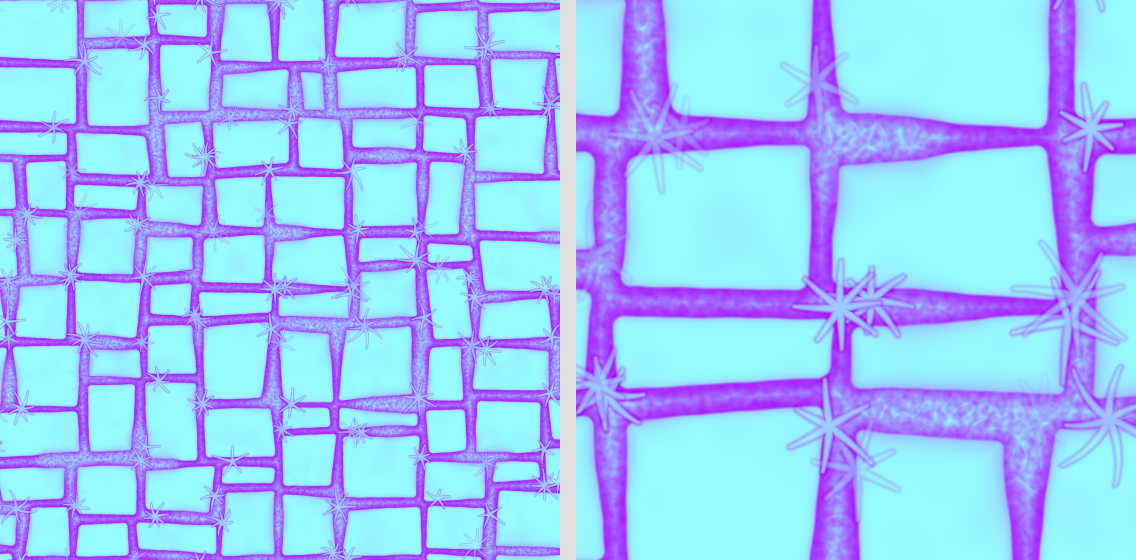
Left: the whole. Right: its middle third, enlarged.
Write a Shadertoy shader that draws this texture.

```glsl
// Irregular paving of tilted, rounded stones with mossy joints and small star-shaped plants.
// Stones come from a jittered grid of interlocking rectangles; one relief value
// (0 = deep joint, 1 = stone top) is built up and then mapped from violet to cyan.

const vec2 CELL = vec2(0.125, 0.1);

vec4 hash4(vec2 p) {
    vec4 q = fract(p.xyxy * vec4(0.1031, 0.1030, 0.0973, 0.1099));
    q += dot(q, q.wzxy + 33.33);
    return fract((q.xxyz + q.yzzw) * q.zywx);
}

float gradDot(vec2 lattice, vec2 offset) {
    float a = 6.2832 * hash4(lattice + 71.0).x;
    return dot(vec2(cos(a), sin(a)), offset);
}

float gradientNoise(vec2 p) {
    vec2 i = floor(p), f = p - i;
    vec2 u = f * f * f * (f * (f * 6.0 - 15.0) + 10.0);
    vec2 e = vec2(1, 0);
    return mix(mix(gradDot(i, f), gradDot(i + e, f - e), u.x),
               mix(gradDot(i + e.yx, f - e.yx), gradDot(i + 1.0, f - 1.0), u.x), u.y);
}

bool isEven(vec2 v) { return mod(v.x + v.y, 2.0) < 0.5; }

// Jittered grid vertex in canvas units
vec2 vertex(vec2 v) { return (v + 0.62 * (hash4(v + 11.0).xy - 0.5)) * CELL; }

// Signed distance to the stone of one cell; even vertices own vertical joints, odd ones horizontal
float stone(vec2 p, vec2 id) {
    vec2 e = vec2(1, 0);
    bool even = isEven(id);
    vec2 low = even ? vec2(vertex(id).x, vertex(id + e).y)
                    : vec2(vertex(id + e.yx).x, vertex(id).y);
    vec2 high = even ? vec2(vertex(id + 1.0).x, vertex(id + e.yx).y)
                     : vec2(vertex(id + e).x, vertex(id + 1.0).y);
    vec4 tilt = (hash4(id + 37.0) - 0.5) * vec4(0.24, 0.16, 0.24, 0.16);
    vec4 gap = 0.003 + 0.008 * pow(hash4(id + 53.0), vec4(2.0));
    vec2 halfSize = 0.5 * (high - low);
    gap += abs(tilt) * halfSize.yxyx;
    vec2 q = p - 0.5 * (low + high);
    vec2 a = max(-q - halfSize + gap.xy + tilt.xy * q.yx,
                  q - halfSize + gap.zw + tilt.zw * q.yx);
    float radius = 0.007;
    a += radius;
    return length(max(a, 0.0)) + min(max(a.x, a.y), 0.0) - radius;
}

// Signed distance to a plant with tapered, slightly twisted arms
float starPlant(vec2 p, float size, vec4 rnd) {
    float r = length(p);
    float arms = floor(5.0 + 4.0 * rnd.x);
    float sector = (atan(p.y, p.x) / 6.2832 + rnd.y + (rnd.z - 0.5) * 0.12 * r / size) * arms;
    float arm = mod(floor(sector), arms);
    float a = (fract(sector) - 0.5 + 0.3 * (hash4(vec2(arm, rnd.w * 91.0)).y - 0.5)) * 6.2832 / arms;
    float reach = size * (0.6 + 0.4 * hash4(vec2(arm, rnd.w * 57.0)).x);
    vec2 q = r * vec2(cos(a), sin(a));
    float along = clamp(q.x, 0.0, reach);
    return length(q - vec2(along, 0.0)) - 0.0031 * (1.0 - 0.55 * along / reach);
}

vec3 reliefColor(float h) {
    return vec3(0.675 - 0.088 * h, h, min(1.0, 0.9 + 0.5 * h));
}

void mainImage(out vec4 fragColor, in vec2 fragCoord) {
    vec2 uv = fragCoord / iResolution.y;
    float pixel = 1.0 / iResolution.y;
    vec2 home = floor(uv / CELL);

    // Nearest stone, with slightly worn edges
    float d = 1.0;
    for (int y = -1; y <= 1; y++)
        for (int x = -1; x <= 1; x++)
            d = min(d, stone(uv, home + vec2(x, y)));
    float moss = smoothstep(-0.05, 0.3, gradientNoise(uv * 8.0 + 4.0));
    d += 0.0008 * gradientNoise(uv * 60.0) + 0.003 * moss;

    // Joints: dark beside the stones, filled with pale grains where wide
    float grain = gradientNoise(uv * 170.0) + 0.7 * gradientNoise(uv * 290.0 + 9.0);
    float curls = 1.0 - smoothstep(0.0, 0.16, abs(gradientNoise(uv * 95.0 + 31.0)));
    float fill = smoothstep(-0.001, 0.016, d + 0.005 * moss);
    float joint = 0.15 + 0.53 * fill + (0.07 + 0.22 * fill) * grain + 0.12 * fill * (curls - 0.3);

    // Stone tops: almost flat, with a soft rim and faint stains
    float stain = max(0.0, gradientNoise(uv * 13.0) + 0.5 * gradientNoise(uv * 34.0));
    float rim = exp(min(d, 0.0) / mix(0.0018, 0.0055, moss));
    float top = 0.985 - 0.07 * stain - 0.27 * rim;
    float edge = max(0.0011, 0.7 * pixel);
    float relief = mix(top, joint, smoothstep(-edge, edge, d));

    // Plants slide along the joints through the surrounding grid vertices
    for (int k = 0; k < 8; k++) {
        vec2 id = home + vec2(k & 1, (k >> 1) & 1);
        vec4 rnd = hash4(id + float(k >> 2) * 43.0 + 19.0);
        vec4 place = hash4(id + float(k >> 2) * 29.0 + 83.0);
        vec2 center = vertex(id);
        vec2 slide = (place.xy - 0.5) * 0.022;
        if (isEven(id)) center.y = id.y * CELL.y + (place.z - 0.5) * 0.05;
        else center.x = id.x * CELL.x + (place.z - 0.5) * 0.07;
        float star = starPlant(uv - center - slide, 0.022 + 0.017 * rnd.w, rnd);
        float opacity = smoothstep(0.2, 0.75, place.w);
        float body = 1.0 - smoothstep(-edge, edge, star);
        relief = mix(relief, max(relief, 0.8), body * opacity);
        relief -= 0.27 * opacity * exp(-pow(star / 0.0012, 2.0));
    }

    fragColor = vec4(reliefColor(clamp(relief, 0.04, 0.985)), 1.0);
}
```
